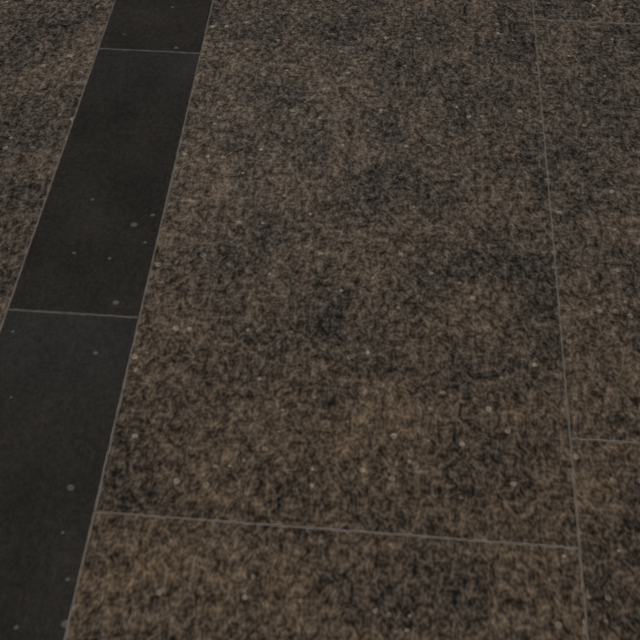
Give the GLSL for this texture, as a Shadertoy shader.

```glsl
vec2 hash2(vec2 p) {
    vec3 q = fract(p.xyx * vec3(0.1031, 0.1030, 0.0973));
    q += dot(q, q.yzx + 33.33);
    return fract((q.xx + q.yz) * q.zy);
}

vec2 gradientAt(vec2 cell) {
    float angle = 6.2832 * hash2(cell + 400.0).x;
    return vec2(cos(angle), sin(angle));
}

float gradientNoise(vec2 p) {
    vec2 i = floor(p), f = fract(p);
    vec2 w = f * f * f * (f * (f * 6.0 - 15.0) + 10.0);
    vec2 e = vec2(1.0, 0.0);
    float low = mix(dot(gradientAt(i), f), dot(gradientAt(i + e), f - e), w.x);
    float high = mix(dot(gradientAt(i + e.yx), f - e.yx), dot(gradientAt(i + 1.0), f - 1.0), w.x);
    return mix(low, high, w.y);
}

float fbm(vec2 p) {
    float sum = 0.0, amp = 1.0;
    for (int i = 0; i < 4; i++) {
        sum += amp * gradientNoise(p);
        p = mat2(1.6, 1.2, -1.2, 1.6) * p + 17.3;
        amp *= 0.6;
    }
    return sum;
}

// Sparse pale mineral flecks, one candidate per cell
float flecks(vec2 p, float density) {
    vec2 cell = floor(p);
    vec2 center = 0.25 + 0.5 * hash2(cell + 90.0);
    vec2 pick = hash2(cell + 210.0);
    float radius = 0.08 + 0.14 * pick.y;
    float dist = length((fract(p) - center) * vec2(1.0, 1.3));
    return step(1.0 - density, pick.x) * smoothstep(radius + 0.08, radius - 0.08, dist);
}

void mainImage(out vec4 fragColor, in vec2 fragCoord) {
    vec2 uv = fragCoord / iResolution.xy;
    float pixel = 1.0 / min(iResolution.x, iResolution.y);
    float down = 1.0 - uv.y;

    // Floor perspective: nearer towards the bottom, rows tilting to the right
    float tilted = down - (0.045 + 0.035 * down) * uv.x;
    float z = 1.0 / (tilted + 1.5);
    vec2 ground = vec2((uv.x - 0.69) * z, 2.0 * z);

    // Converging long seams split the floor into four columns
    vec3 seams = vec3(0.18, 0.333, 0.832) + vec3(-0.349, -0.232, 0.086) * down;
    vec3 seamDist = abs(uv.x - seams) * vec3(0.944, 0.974, 0.996);
    int column = int(dot(step(seams, vec3(uv.x)), vec3(1.0)));
    bool isStrip = column == 1;

    // Each column has its own tile length and stagger
    float pitch = vec4(0.3, 0.1332, 0.3, 0.1995)[column];
    float row = (z - vec4(0.4, 0.5044, 0.4369, 0.471)[column]) / pitch;
    float rowDist = abs(row - round(row)) * pitch / (z * z);
    vec2 tileRandom = hash2(vec2(column, floor(row)) + 50.0);
    vec2 p = ground + tileRandom * 3.0;

    // Cloudy patches and two sizes of grain
    float clouds = fbm(p * 16.0);
    vec2 warp = 0.6 * vec2(gradientNoise(p * 90.0), gradientNoise(p * 90.0 + 31.0));
    float grain = gradientNoise(p * 190.0 + warp);
    float fineGrain = gradientNoise(p * 390.0 + warp);
    float mottle = gradientNoise(p * 75.0);

    vec3 color;
    if (isStrip) {
        color = vec3(0.148, 0.139, 0.129) * (0.9 + 0.16 * tileRandom.x);
        color *= 1.0 + 0.16 * clouds + 0.14 * grain + 0.16 * fineGrain;
        // Cool sheen at the far end of each tile
        color += vec3(0.012, 0.014, 0.018) * smoothstep(0.65, 1.0, fract(row));
        color += 0.13 * flecks(p * 75.0, 0.06);
    } else {
        vec3 stone = mix(vec3(0.247, 0.222, 0.197), vec3(0.256, 0.219, 0.182), smoothstep(0.1, 0.9, down));
        float tone = 0.98 + 0.06 * tileRandom.y;
        tone += 0.62 * grain + 0.5 * fineGrain + 0.24 * clouds + 0.3 * mottle;
        // Worn, paler area towards the far left
        tone += 0.13 * exp(-14.0 * dot(uv - vec2(0.4, 0.8), uv - vec2(0.4, 0.8)));
        color = stone * max(tone, 0.42);
        color += vec3(0.012, 0.002, -0.008) * clouds;
        color += vec3(0.15, 0.14, 0.125) * flecks(p * 85.0, 0.09);
    }

    // Grout lines, thicker when nearer
    float halfWidth = 0.0012 + 0.0014 * down;
    float longDist = min(seamDist.x, min(seamDist.y, seamDist.z));
    float longLine = 1.0 - smoothstep(halfWidth - pixel, halfWidth + pixel, longDist);
    float crossLine = 1.0 - smoothstep(halfWidth - pixel, halfWidth + pixel, rowDist);
    float grout = max(longLine * 0.85, crossLine * (isStrip ? 0.65 : 0.85));
    vec3 groutColor = vec3(0.345, 0.323, 0.298) * (1.0 + 0.25 * grain + 0.15 * mottle);
    color = mix(color, groutColor, grout);

    fragColor = vec4(color, 1.0);
}
```
